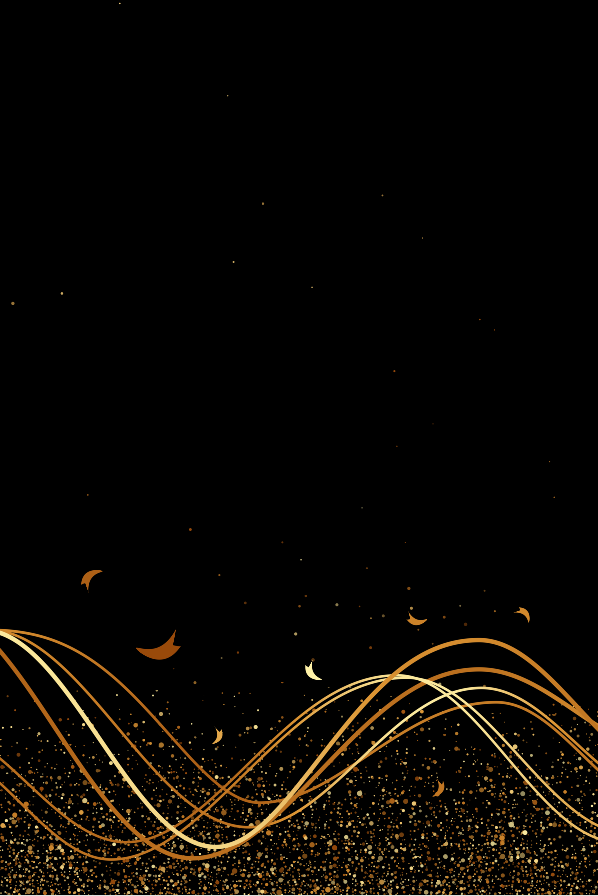
Give the GLSL for this background, as a Shadertoy shader.

```glsl
const float PI = 3.14159265;
const vec3 BRONZE = vec3(0.60, 0.29, 0.04);
const vec3 GOLD = vec3(0.86, 0.58, 0.20);
const vec3 CREAM = vec3(1.00, 0.95, 0.66);

const float GLITTER_TOP = 0.37;
const float GLITTER_DENSITY = 0.85;
const float GLITTER_CELL = 0.0075;
const int GLITTER_LAYERS = 4;
const float FLECK_CELL = 0.042;
const float BASE_LINE = 0.0015;

// Strands: x and y of four successive extrema, one column per strand.
const int STRANDS = 6;
const vec4 CREST_X[STRANDS] = vec4[STRANDS](
    vec4(-0.020, 0.434, 0.830, 1.123), vec4(-0.020, 0.416, 0.805, 1.123),
    vec4(-0.117, 0.322, 0.801, 1.123), vec4(-0.117, 0.211, 0.664, 1.035),
    vec4(-0.117, 0.186, 0.680, 1.055), vec4(-0.029, 0.361, 0.801, 1.133));
const vec4 CREST_Y[STRANDS] = vec4[STRANDS](
    vec4(0.445, 0.156, 0.324, 0.143), vec4(0.445, 0.115, 0.348, 0.162),
    vec4(0.484, 0.063, 0.379, 0.240), vec4(0.285, 0.090, 0.369, 0.090),
    vec4(0.250, 0.061, 0.365, 0.104), vec4(0.445, 0.082, 0.428, 0.201));
// Tone at x = 0, 0.35, 0.7 and 1: 0 is bronze, 0.5 gold, 1 cream.
const vec4 STRAND_TONE[STRANDS] = vec4[STRANDS](
    vec4(0.42, 0.15, 0.35, 0.30), vec4(0.40, 0.25, 0.95, 0.40),
    vec4(0.18, 0.25, 0.25, 0.40), vec4(0.25, 0.20, 0.95, 0.70),
    vec4(0.25, 0.30, 0.95, 0.60), vec4(0.95, 0.85, 0.45, 0.30));
const vec2 STRAND_SKEW[STRANDS] = vec2[STRANDS](
    vec2(-0.45, 0.10), vec2(0.0, 0.05), vec2(0.05, 0.12),
    vec2(0.0, 0.12), vec2(0.0, 0.12), vec2(0.0, 0.25));
const float STRAND_WIDTH[STRANDS] = float[STRANDS](
    0.0023, 0.0022, 0.0036, 0.0021, 0.0021, 0.0037);

// Petals: centre, half length (negative mirrors the bend), angle.
const int PETALS = 7;
const vec4 PETAL[PETALS] = vec4[PETALS](
    vec4(0.152, 0.533, 0.021, 3.93), vec4(0.266, 0.413, 0.037, 0.26),
    vec4(0.697, 0.461, -0.017, 2.95), vec4(0.877, 0.471, 0.015, 2.36),
    vec4(0.523, 0.373, -0.018, 2.20), vec4(0.364, 0.266, 0.014, 1.22),
    vec4(0.734, 0.178, 0.015, 1.13));
const float PETAL_TONE[PETALS] = float[PETALS](0.15, 0.0, 0.38, 0.42, 1.0, 0.6, 0.3);

vec3 metal(float tone) {
    vec3 dark = mix(BRONZE, GOLD, clamp(tone * 2.0, 0.0, 1.0));
    return mix(dark, CREAM, clamp(tone * 2.0 - 1.0, 0.0, 1.0));
}

vec3 hash3(vec2 p) {
    vec3 q = fract(p.xyx * vec3(0.1031, 0.1030, 0.0973));
    q += dot(q, q.yxz + 33.33);
    return fract((q.xxy + q.yzz) * q.zyx);
}

float cornerSlope(vec2 cell, vec2 offset) {
    float angle = 2.0 * PI * hash3(cell).x;
    return dot(vec2(cos(angle), sin(angle)), offset);
}

float gradientNoise(vec2 p) {
    vec2 i = floor(p), f = fract(p), e = vec2(1.0, 0.0);
    vec2 u = f * f * f * (f * (f * 6.0 - 15.0) + 10.0);
    return mix(mix(cornerSlope(i, f), cornerSlope(i + e, f - e), u.x),
               mix(cornerSlope(i + e.yx, f - e.yx), cornerSlope(i + 1.0, f - 1.0), u.x), u.y);
}

float cover(float dist, float pixel) {
    return 1.0 - smoothstep(-0.5 * pixel, 0.5 * pixel, dist);
}

// Half cosines joined at the extrema.
float wave(float x, int k) {
    vec4 kx = CREST_X[k], ky = CREST_Y[k];
    int s = x < kx.y ? 0 : (x < kx.z ? 1 : 2);
    float t = (x - kx[s]) / (kx[s + 1] - kx[s]);
    t += vec3(STRAND_SKEW[k], 0.0)[s] * t * (1.0 - t);
    return mix(ky[s], ky[s + 1], 0.5 - 0.5 * cos(PI * t));
}

// One randomly placed dot per cell; returns colour and coverage.
vec4 dots(vec2 p, float cell, float density, vec2 radii, float seed, float pixel) {
    vec2 id = floor(p / cell);
    vec3 h = hash3(id + seed), g = hash3(id + seed + 57.0);
    float radius = mix(radii.x, radii.y, g.x * g.x);
    vec2 centre = mix(vec2(radius), vec2(1.0 - radius), h.xy);
    float dist = (length(fract(p / cell) - centre) - radius) * cell;
    return vec4(metal(g.y) * mix(0.55, 1.0, g.z), cover(dist, pixel) * step(h.z, density));
}

// Bent leaf with a pointed tail and a notched tip.
float petal(vec2 p, vec4 shape) {
    float c = cos(shape.w), s = sin(shape.w), size = abs(shape.z);
    vec2 q = mat2(c, -s, s, c) * (p - shape.xy) / size;
    q.y -= sign(shape.z) * (0.5 * q.x * q.x - 0.2);
    float side = abs(q.y) - 0.29 * sqrt(max(1.0 + q.x, 0.0));
    return max(max(side, q.x - 0.65 - 0.8 * abs(q.y)), -1.0 - q.x) * size;
}

void mainImage(out vec4 fragColor, in vec2 fragCoord) {
    float pixel = 1.0 / iResolution.x;
    vec2 p = fragCoord * pixel;
    vec3 color = vec3(0.0);

    // Glitter thickens towards the base.
    float depth = clamp(1.0 - p.y / GLITTER_TOP, 0.0, 1.0);
    float density = GLITTER_DENSITY * pow(depth, 1.6) * (1.0 + 0.5 * gradientNoise(p * 9.0));
    for (int i = 0; i < GLITTER_LAYERS; i++) {
        float cell = GLITTER_CELL * pow(1.35, float(i));
        vec4 dot4 = dots(p, cell, density, vec2(0.11, 0.25), 31.0 * float(i), pixel);
        color = mix(color, dot4.rgb, dot4.a);
    }

    // Sparse flecks above the glitter.
    float band = step(0.31, p.x) * step(p.x, 0.82) * step(0.32, p.y) * step(p.y, 0.55);
    vec4 fleck = dots(p, FLECK_CELL, 0.4 * band, vec2(0.035, 0.07), 211.0, pixel);
    color = mix(color, fleck.rgb * 0.8, fleck.a);

    // Flowing strands.
    for (int k = 0; k < STRANDS; k++) {
        float y = wave(p.x, k);
        float slope = (wave(p.x + 0.001, k) - wave(p.x - 0.001, k)) / 0.002;
        float dist = abs(p.y - y) / sqrt(1.0 + slope * slope) - STRAND_WIDTH[k];
        vec4 t = STRAND_TONE[k];
        float tone = mix(t.x, t.y, smoothstep(0.0, 0.35, p.x));
        tone = mix(tone, t.z, smoothstep(0.35, 0.7, p.x));
        tone = mix(tone, t.w, smoothstep(0.75, 1.0, p.x));
        color = mix(color, metal(tone), cover(dist, pixel));
    }

    // Falling petals.
    for (int k = 0; k < PETALS; k++) {
        color = mix(color, metal(PETAL_TONE[k]), cover(petal(p, PETAL[k]), pixel));
    }

    // Pale line along the base.
    color = mix(color, vec3(0.9), cover(p.y - BASE_LINE, pixel));
    fragColor = vec4(color, 1.0);
}
```
